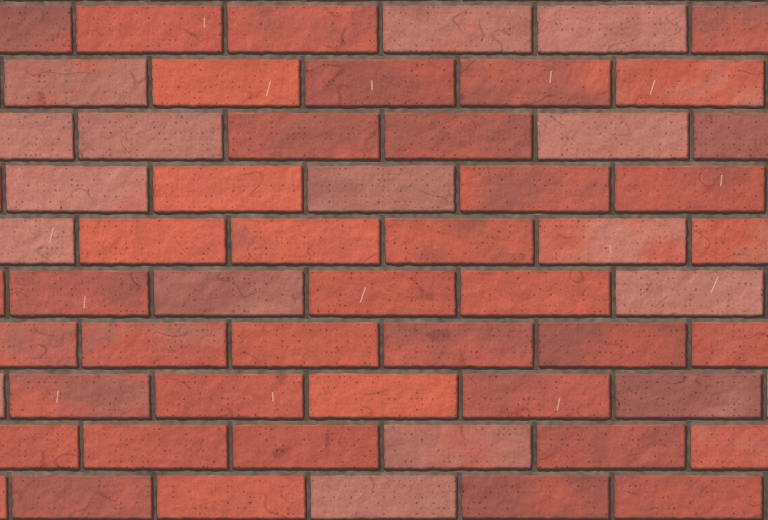
A Shadertoy shader for this texture:

```glsl
// Weathered red brick wall in running bond with recessed grey-brown mortar.
// Lengths are in canvas heights.
#define ASPECT 1.477          // layout width
#define ROWS 10.31            // courses per canvas height
#define ROW_SHRINK 0.389      // courses grow slightly taller upwards
#define FIRST_JOINT 0.0923    // height of the lowest full bed joint
#define BRICK_PITCH 0.2929    // brick length plus one joint
#define BOND_X 1.0298         // x of the reference head joint
#define JOINT vec2(0.0050, 0.0064) // half widths of head and bed joints
#define JITTER 0.0050         // spread of head joint positions
#define ROUGHNESS 0.0026      // raggedness of brick edges
#define GRAIN 0.09            // strength of fine surface grain
#define SCRATCHED 0.20        // share of bricks with a pale scratch

const vec3 RED = vec3(0.745, 0.375, 0.315);
const vec3 ORANGE = vec3(0.800, 0.395, 0.310);
const vec3 PINK = vec3(0.730, 0.470, 0.415);
const vec3 DULL = vec3(0.590, 0.345, 0.310);
const vec3 MORTAR = vec3(0.470, 0.400, 0.350);
const vec3 SHADOW = vec3(0.265, 0.175, 0.150);
const vec3 PALE = vec3(0.840, 0.690, 0.600);

vec2 hash2(vec2 p) {
    vec3 h = fract(p.xyx * vec3(0.1031, 0.1030, 0.0973));
    h += dot(h, h.yzx + 33.33);
    return fract((h.xx + h.yz) * h.zy);
}
float cornerSlope(vec2 cell, vec2 offset) {
    return dot(hash2(cell) * 2.0 - 1.0, offset);
}
// Gradient noise, roughly -0.6 to 0.6
float noise(vec2 p) {
    vec2 i = floor(p), f = p - i, e = vec2(1.0, 0.0);
    vec2 u = f * f * f * (f * (f * 6.0 - 15.0) + 10.0);
    return mix(mix(cornerSlope(i, f), cornerSlope(i + e, f - e), u.x),
               mix(cornerSlope(i + e.yx, f - e.yx), cornerSlope(i + 1.0, f - 1.0), u.x), u.y);
}
float fbm(vec2 p) {
    float sum = 0.0, amp = 1.0;
    for (int k = 0; k < 3; k++) {
        sum += amp * noise(p);
        p = p * 2.03 + 17.3;
        amp *= 0.5;
    }
    return sum;
}
float boxDistance(vec2 p, vec2 halfSize, float radius) {
    vec2 d = abs(p) - halfSize + radius;
    return length(max(d, 0.0)) + min(max(d.x, d.y), 0.0) - radius;
}
// Fired clay colour: one tone per brick, softened by blotches
vec3 clayColor(vec2 p, vec2 id) {
    vec2 tone = hash2(id + 41.0), shade = hash2(id + 83.0);
    float blotch = fbm(p * vec2(7.0, 11.0) + id * 3.7);
    float stain = noise(p * 4.0 + 9.0);
    vec3 color = mix(RED, ORANGE, smoothstep(0.45, 0.85, shade.x + 0.4 * blotch));
    color = mix(color, PINK, smoothstep(0.45, 0.72, tone.x + 0.3 * blotch));
    color = mix(color, DULL, 0.85 * smoothstep(0.55, 1.0, tone.y + 0.35 * (blotch + stain)));
    return color * (0.96 + 0.08 * shade.y + 0.08 * stain);
}
// Grain, shallow relief, creases and pores as a brightness factor
float claySurface(vec2 p, vec2 id, float px) {
    vec2 s = p + id * 5.3;
    float relief = fbm(s * 32.0) - fbm((s + vec2(0.003, -0.004)) * 32.0);
    float crease = 1.0 - smoothstep(0.0, 0.05, abs(noise(s * vec2(17.0, 24.0))));
    crease *= smoothstep(0.08, 0.3, noise(s * 13.0 + 5.0));
    vec2 grid = s * 95.0, cell = floor(grid), rnd = hash2(cell + 7.0);
    float pore = length(grid - cell - 0.3 - 0.4 * rnd.yx) / 95.0 - 0.0018 * rnd.y;
    float pit = (1.0 - smoothstep(-px * 0.5, px, pore)) * step(0.72, rnd.x);
    return 1.0 + GRAIN * noise(s * 230.0) + 0.2 * relief - 0.13 * crease - 0.22 * pit;
}
// Short slanted pale mark on a few bricks
float scratchMask(vec2 q, vec2 id, float px) {
    vec2 rnd = hash2(id + 19.0);
    q -= (hash2(id + 57.0) - 0.5) * vec2(0.22, 0.035);
    q.x -= q.y * (rnd.y - 0.3) * 0.6;
    float d = boxDistance(q, vec2(0.0013, 0.007 + 0.009 * rnd.y), 0.001);
    return (1.0 - smoothstep(-px * 0.5, px * 0.7, d)) * step(rnd.x, SCRATCHED);
}
void mainImage(out vec4 fragColor, in vec2 fragCoord) {
    vec2 p = fragCoord / iResolution.xy * vec2(ASPECT, 1.0);
    float px = 1.0 / iResolution.y;
    // Running bond: slight perspective, alternate courses shifted by half
    float rise = p.y - FIRST_JOINT;
    float row = rise * (ROWS - ROW_SHRINK * rise);
    float rowHeight = 1.0 / (ROWS - 2.0 * ROW_SHRINK * rise);
    float pitch = BRICK_PITCH + 0.0056 * p.y;
    float squeeze = 0.0154 * (1.0 - smoothstep(0.0, 0.29, p.x));
    float column = (p.x - squeeze - BOND_X) / pitch + 0.5 * mod(floor(row), 2.0);
    vec2 id = floor(vec2(column, row));
    vec2 q = (fract(vec2(column, row)) - 0.5) * vec2(pitch, rowHeight);
    // Brick outline between two jittered head joints
    float left = (hash2(id).x - 0.5) * JITTER;
    float right = (hash2(id + vec2(1.0, 0.0)).x - 0.5) * JITTER;
    q.x -= 0.5 * (left + right);
    q.y += q.x * (hash2(id + 5.0).y - 0.5) * 0.012;
    vec2 halfSize = 0.5 * vec2(pitch + right - left, rowHeight) - JOINT;
    float ragged = ROUGHNESS * (noise(p * 45.0) + 0.6 * noise(p * 120.0));
    float d = boxDistance(q, halfSize, 0.004) + ragged;
    // Mortar, darker in head joints and in the shade below and right of bricks
    vec3 mortar = MORTAR * (1.0 + 0.25 * noise(p * 75.0) + 0.2 * noise(p * 16.0));
    mortar *= 1.0 - 0.2 * smoothstep(-0.002, 0.002, abs(q.x) - halfSize.x);
    float shadeEdge = boxDistance(q - vec2(0.0012, -0.0030), halfSize, 0.004) + ragged;
    mortar = mix(mortar, SHADOW, 0.9 * (1.0 - smoothstep(0.0, 0.0035, shadeEdge)));
    // Brick face with worn edges and a lit upper lip
    vec3 clay = clayColor(p, id) * claySurface(p, id, px);
    clay = mix(clay, PALE, 0.75 * scratchMask(q, id, px));
    float shaded = smoothstep(-0.006, 0.0, max(-q.y - halfSize.y, q.x - halfSize.x));
    clay *= 1.0 - smoothstep(-0.007, 0.0, d) * (0.10 + 0.32 * shaded);
    float lip = smoothstep(-0.005, -0.001, q.y - halfSize.y);
    clay = mix(clay, PALE * 0.88, 0.38 * lip * (0.7 + noise(p * 30.0)));
    float face = 1.0 - smoothstep(-0.7 * px, 0.7 * px, d);
    fragColor = vec4(clamp(mix(mortar, clay, face), 0.0, 1.0), 1.0);
}
```
